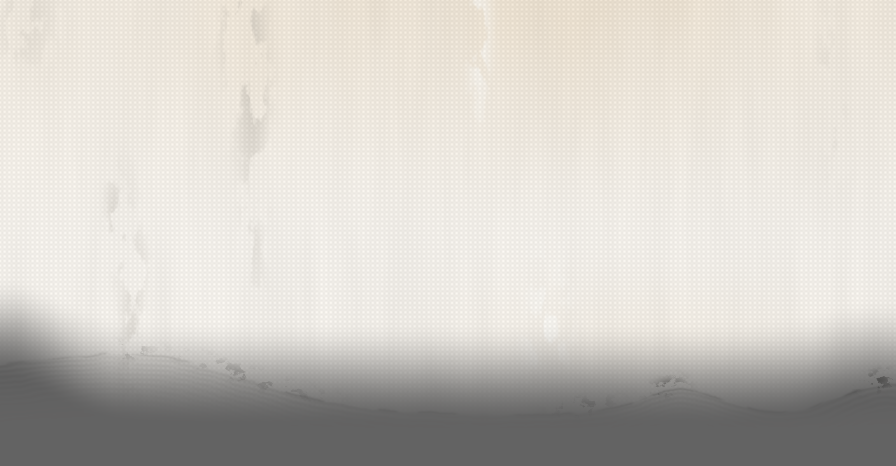
Give the GLSL for this background, as a WebGL 2 fragment shader.

```glsl
#version 300 es
precision highp float;
// Weathered cream canvas with a fine weave, fading into a grey haze below.
// Layers: warm vertical gradient, noise stains, worn vertical streaks,
// haze that climbs at both sides, and faint layered ridges with crumbs.

uniform vec2 u_resolution;
out vec4 outColor;

const vec3 CREAM = vec3(0.938, 0.926, 0.905);
const vec3 TAN = vec3(0.908, 0.868, 0.805);
const vec3 CHALK = vec3(0.955, 0.950, 0.935);
const vec3 SCUFF = vec3(0.72, 0.70, 0.665);
const vec3 HAZE = vec3(0.388, 0.387, 0.387);
const float HAZE_LOW = 0.085;
const float HAZE_HIGH = 0.315;
const float LEFT_RISE = 0.095;
const float RIGHT_RISE = 0.045;
const float WEAVE_CELLS = 100.0;   // threads per canvas height
const float WEAVE_DEPTH = 0.022;
const float RIDGE_DEPTH = 0.035;

// Streaks: centre x, centre y, half width, half height
const int STREAKS = 7;
const vec4 STREAK[STREAKS] = vec4[](
  vec4(0.283, 0.84, 0.017, 0.20), vec4(0.265, 0.98, 0.016, 0.15),
  vec4(0.130, 0.52, 0.010, 0.10), vec4(0.152, 0.30, 0.012, 0.24),
  vec4(0.284, 0.52, 0.010, 0.16), vec4(0.930, 0.80, 0.015, 0.16),
  vec4(0.030, 0.96, 0.030, 0.10));
const float STREAK_FORCE[STREAKS] = float[](0.48, 0.32, 0.34, 0.28, 0.20, 0.16, 0.20);

float hash(vec2 p) {
  vec3 q = fract(vec3(p.xyx) * 0.1031);
  q += dot(q, q.yzx + 33.33);
  return fract((q.x + q.y) * q.z);
}

float noise(vec2 p) {
  vec2 i = floor(p), f = fract(p);
  f = f * f * (3.0 - 2.0 * f);
  return mix(mix(hash(i), hash(i + vec2(1, 0)), f.x),
             mix(hash(i + vec2(0, 1)), hash(i + vec2(1, 1)), f.x), f.y);
}

float fbm(vec2 p) {
  float sum = 0.0, amp = 0.5;
  for (int i = 0; i < 5; i++) {
    sum += amp * noise(p);
    p = mat2(1.6, 1.2, -1.2, 1.6) * p + 17.3;
    amp *= 0.5;
  }
  return sum;
}

float bell(float d, float width) {
  d /= width;
  return exp(-d * d);
}

// Height of the ridge line: one long hill and two small mounds
float ridgeHeight(float x) {
  float hill = 0.13 * bell(x - 0.14, x < 0.14 ? 0.32 : 0.18);
  float mounds = 0.055 * bell(x - 0.76, 0.065) + 0.065 * bell(x - 0.99, 0.07);
  return 0.11 + hill + mounds;
}

void main() {
  vec2 uv = gl_FragCoord.xy / u_resolution;
  vec2 p = gl_FragCoord.xy / u_resolution.y;
  float pixel = 1.0 / u_resolution.y;

  // Cream ground with warm stains, strongest along the top
  float stain = fbm(p * vec2(4.0, 2.0) + 3.0);
  float warm = smoothstep(0.45, 1.05, uv.y) * (0.45 + 0.8 * stain);
  warm *= 0.65 + 0.45 * bell(uv.x - 0.57, 0.28);
  warm += 0.25 * bell(uv.y - 0.28, 0.12) * bell(uv.x - 0.72, 0.2);
  vec3 color = mix(CREAM, TAN, clamp(warm, 0.0, 1.0));
  float drips = fbm(p * vec2(26.0, 3.0));
  color += 0.035 * (drips - 0.48);

  // Worn streaks, broken up by grain
  float grain = fbm(p * vec2(38.0, 17.0) + 9.0);
  float flakes = smoothstep(0.46, 0.62, grain);
  for (int i = 0; i < STREAKS; i++) {
    vec4 s = STREAK[i];
    float bend = 0.012 * (noise(vec2(p.y * 9.0, float(i) * 5.0)) - 0.5);
    float mask = bell(uv.x - s.x + bend, s.z) * bell(uv.y - s.y, s.w);
    color = mix(color, SCUFF, mask * STREAK_FORCE[i] * flakes);
  }

  // Pale rubbed paint near the centre
  float rubbed = bell(uv.x - 0.61, 0.025) * bell(uv.y - 0.30, 0.15)
               + bell(uv.x - 0.535, 0.012) * bell(uv.y - 0.92, 0.16);
  color = mix(color, CHALK, 0.8 * rubbed * flakes);

  // Woven threads, faded out when too fine to resolve
  vec2 thread = cos(6.2831853 * p * WEAVE_CELLS);
  float resolved = 1.0 - smoothstep(0.4, 0.55, WEAVE_CELLS * pixel);
  float weave = thread.x * thread.y + 0.5 * (thread.x + thread.y);
  color += WEAVE_DEPTH * resolved * weave;

  // Grey haze lifted at the sides
  float lift = LEFT_RISE * bell(uv.x, 0.085) + RIGHT_RISE * bell(uv.x - 0.98, 0.08);
  lift += 0.012 * (fbm(p * 5.0) - 0.5);
  float clear = smoothstep(HAZE_LOW, HAZE_HIGH, uv.y - lift);
  color = mix(HAZE, color, clear);

  // Ridges: soft body, fine strata and an edge line
  float rough = 0.012 * (fbm(p * 22.0) - 0.5);
  float depth = ridgeHeight(uv.x) + rough - uv.y;
  float body = smoothstep(-pixel, pixel, depth) * exp(-max(depth, 0.0) * 16.0);
  float strata = 0.5 + 0.5 * cos(depth * 520.0 + 5.0 * noise(p * vec2(5.0, 12.0)));
  float edge = bell(depth, max(0.003, pixel)) * smoothstep(0.35, 0.6, noise(p * 24.0));
  float fade = smoothstep(0.07, 0.17, uv.y);
  color -= fade * RIDGE_DEPTH * (body * (0.4 + 0.6 * strata) + 1.3 * edge);

  // Crumbs gathered along the ridge, thickest on its crests
  float crests = bell(uv.x - 0.147, 0.016) + bell(uv.x - 0.745, 0.018)
               + bell(uv.x - 0.98, 0.018) + 0.6 * bell(uv.x - 0.27, 0.07)
               + 0.5 * bell(uv.x - 0.65, 0.03);
  float crumbs = smoothstep(0.52, 0.62, fbm(p * vec2(55.0, 75.0)));
  color -= 0.15 * fade * crests * crumbs * bell(depth + 0.012, 0.018);

  outColor = vec4(clamp(color, 0.0, 1.0), 1.0);
}
```
